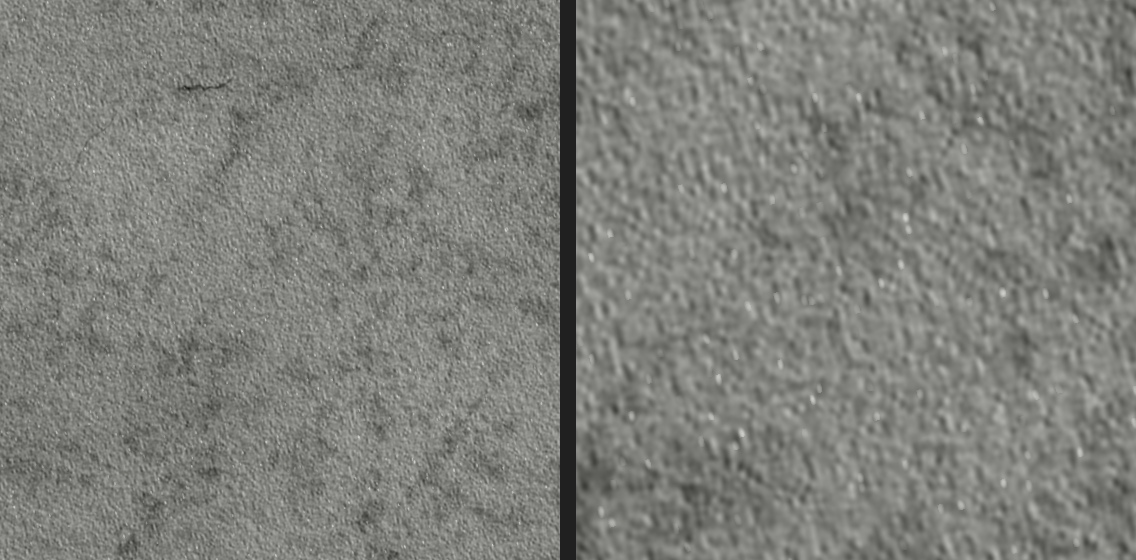
Left: the whole. Right: its middle third, enlarged.
Write a Shadertoy shader that draws this texture.

```glsl
const float BASE_GRAY = 0.526;
const vec3  TINT = vec3(-0.001, 0.003, -0.017);
const float CLOUD_SCALE = 3.2,    CLOUD_AMOUNT = 0.12;
const float BLOTCH_SCALE = 29.0,  BLOTCH_AMOUNT = 0.08;
const float PIT_SCALE = 72.0,     PIT_AMOUNT = 0.085;
const float GRAIN_SCALE = 215.0,  GRAIN_AMOUNT = 0.165;
const float COARSE_SCALE = 120.0, COARSE_AMOUNT = 0.055;
const float FLECK_SCALE = 250.0,  FLECK_AMOUNT = 0.11;
const float GLINT_SCALE = 190.0,  GLINT_AMOUNT = 0.21, GLINT_SHARE = 0.03;
const float CRACK_WIDTH = 0.0055, CRACK_AMOUNT = 0.17;
const vec2  LIGHT_STEP = vec2(0.80, 0.25);
const vec2  GRAIN_STRETCH = vec2(1.1, 0.82);
const mat2  TURN = mat2(0.8, 0.6, -0.6, 0.8);
const mat2  GRAIN_TURN = mat2(0.966, -0.259, 0.259, 0.966);

// Path of the long seam, from the left edge to the upper right
const int SEAM_POINTS = 9;
const vec2 SEAM[SEAM_POINTS] = vec2[](
    vec2(-0.02, 0.39), vec2(0.10, 0.45), vec2(0.06, 0.55),
    vec2(0.14, 0.70), vec2(0.19, 0.81), vec2(0.25, 0.845),
    vec2(0.36, 0.845), vec2(0.52, 0.86), vec2(0.66, 0.885));

float hash(vec2 cell) {
    uvec2 q = uvec2(ivec2(cell)) * uvec2(1597u, 3571u);
    uint h = (q.x ^ (q.y << 7)) * 747796405u + 12345u;
    h = ((h >> 15) ^ h) * 277803737u;
    h = ((h >> 13) ^ h) * 668265263u;
    return float((h ^ (h >> 16)) & 65535u) / 65535.0;
}

float noise(vec2 p) {
    vec2 i = floor(p), f = fract(p);
    f = f * f * (3.0 - 2.0 * f);
    return mix(mix(hash(i), hash(i + vec2(1, 0)), f.x),
               mix(hash(i + vec2(0, 1)), hash(i + vec2(1, 1)), f.x), f.y);
}

float fbm(vec2 p) {
    float sum = 0.0, weight = 0.533;
    for (int k = 0; k < 4; k++) {
        sum += weight * noise(p);
        p = TURN * p * 2.03 + 17.3;
        weight *= 0.5;
    }
    return sum;
}

float segmentDistance(vec2 p, vec2 a, vec2 b) {
    vec2 ab = b - a;
    return length(p - a - ab * clamp(dot(p - a, ab) / dot(ab, ab), 0.0, 1.0));
}

float seamDistance(vec2 p) {
    float d = 1.0;
    for (int k = 0; k < SEAM_POINTS - 1; k++)
        d = min(d, segmentDistance(p, SEAM[k], SEAM[k + 1]));
    return d;
}

float bump(vec2 p, vec2 center, vec2 radius) {
    vec2 q = (p - center) / radius;
    return exp(-dot(q, q));
}

// Slope of the rough surface toward the light
float relief(vec2 p) {
    return noise(p) - noise(p + LIGHT_STEP);
}

// Small bright crystals of varied strength, one possible per cell
float glints(vec2 p) {
    vec2 cell = floor(p);
    vec2 center = 0.3 + 0.4 * vec2(hash(cell + 31.0), hash(cell + 67.0));
    float dotShape = 1.0 - smoothstep(0.1, 0.6, length((p - cell - center) * vec2(1.1, 0.85)));
    float strength = 0.25 + 0.75 * hash(cell + 151.0);
    return dotShape * strength * step(1.0 - GLINT_SHARE, hash(cell + 113.0));
}

void mainImage(out vec4 fragColor, in vec2 fragCoord) {
    vec2 uv = fragCoord / iResolution.y;
    vec2 turned = TURN * uv + 3.0;

    // Broad lighter and darker areas
    float gray = BASE_GRAY + CLOUD_AMOUNT * (fbm(turned * CLOUD_SCALE) - 0.5);
    float plateau = bump(uv, vec2(0.28, 0.71), vec2(0.19, 0.13));
    float stain = bump(uv, vec2(0.30, 0.22), vec2(0.24, 0.13))
                + bump(uv, vec2(0.62, 0.90), vec2(0.32, 0.10));
    gray += 0.024 * plateau - 0.014 * stain;

    // Ragged dark blotches and small pits
    float blotch = smoothstep(0.48, 0.80, fbm(turned * BLOTCH_SCALE + 41.0));
    float pitZone = smoothstep(0.30, 0.70, fbm(turned * 6.0 + 9.0) + 0.12 * stain - 0.1 * plateau);
    float pit = smoothstep(0.60, 0.92, noise(turned * PIT_SCALE + 5.0));
    gray -= BLOTCH_AMOUNT * blotch * mix(0.6, 1.15, pitZone) + PIT_AMOUNT * pit * pitZone;

    // Broken seam with a soft dark fringe and a pale lip
    vec2 warp = vec2(fbm(uv * 14.0 + 2.0), fbm(uv * 14.0 + 55.0)) - 0.5;
    vec2 bent = uv + 0.07 * warp;
    float d = seamDistance(bent);
    float broken = smoothstep(0.32, 0.56, fbm(uv * 11.0 + 80.0));
    broken *= 0.3 + 0.8 * bump(uv, vec2(0.42, 0.85), vec2(0.22, 0.08));
    float faint = segmentDistance(bent, vec2(0.33, 0.57), vec2(0.62, 0.61));
    float line = broken * (1.0 - smoothstep(0.0, CRACK_WIDTH, d));
    float fringe = exp(-d / 0.014) + 0.6 * exp(-faint / 0.013);
    float lip = broken * exp(-pow(seamDistance(bent - vec2(0.0, 0.011)) / 0.006, 2.0));
    gray += 0.03 * lip - CRACK_AMOUNT * line - 0.035 * fringe * (0.4 + blotch);

    // Fine lit grain, steep and slightly wavy, with flecks and glints
    vec2 wave = 0.003 * vec2(noise(uv * 60.0 + 7.0), noise(uv * 60.0 + 29.0));
    vec2 grainPos = GRAIN_TURN * (uv + wave) * GRAIN_STRETCH + 2.0;
    gray += GRAIN_AMOUNT * relief(grainPos * GRAIN_SCALE);
    gray += COARSE_AMOUNT * relief(grainPos * COARSE_SCALE + 23.0);
    gray += FLECK_AMOUNT * (noise(turned * FLECK_SCALE + 61.0) - 0.5);
    gray += GLINT_AMOUNT * glints(grainPos * GLINT_SCALE);

    fragColor = vec4(clamp(gray + TINT, 0.0, 1.0), 1.0);
}
```
